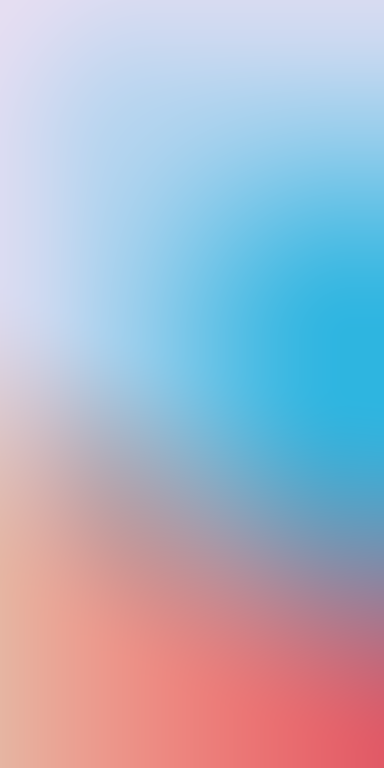
A WebGL 1 fragment shader for this background:

```glsl
precision highp float;
// Soft mesh-like gradient: a lavender corner fades to pale blue, a cyan glow
// swells from the right edge, and a warm tide from peach to crimson rises below.
// Each layer is a smooth mask in canvas units, blended from back to front.

uniform vec2 u_resolution;

// Sky colours
const vec3 LAVENDER = vec3(0.90, 0.87, 0.95);
const vec3 PALE_BLUE = vec3(0.74, 0.84, 0.94);
const vec3 CYAN = vec3(0.18, 0.71, 0.88);

// Warm colours, left to right
const vec3 PEACH = vec3(0.90, 0.71, 0.635);
const vec3 CORAL = vec3(0.965, 0.49, 0.46);
const vec3 CRIMSON = vec3(0.88, 0.35, 0.40);

// Layout, with y counted down from the top edge
const vec2 HAZE_CORNER = vec2(0.40, 0.20);
const vec2 HAZE_SIZE = vec2(0.55, 0.30);
const vec2 GLOW_CENTER = vec2(1.0, 0.48);
const vec2 GLOW_SIZE = vec2(0.92, 0.44);
const float GLOW_CORE = 0.09;
const float TIDE_LEVEL = 0.565;
const float TIDE_SLOPE = 0.30;
const float TIDE_BEND = 0.115;
const vec2 TIDE_SOFTNESS = vec2(0.21, 0.24); // at the left and right edges
const float DUSK_STRENGTH = 0.09;
const float DUSK_X = 0.30;
const float DUSK_WIDTH = 0.25;

// Pale blue everywhere but the rounded haze along the top and left
float paleMask(vec2 p) {
  vec2 d = max((HAZE_CORNER - p) / HAZE_SIZE, 0.0);
  return 1.0 - smoothstep(0.15, 1.0, length(d));
}

// Boxy soft glow that stays full below its center
float glowMask(vec2 p) {
  vec2 d = max((GLOW_CENTER - p) / GLOW_SIZE, 0.0);
  vec2 fade = 1.0 - smoothstep(GLOW_CORE, 1.0, d);
  return fade.x * fade.y;
}

// Curved front that sinks toward the right
float tideMask(vec2 p) {
  float level = TIDE_LEVEL + p.x * (TIDE_SLOPE - TIDE_BEND * p.x);
  float softness = mix(TIDE_SOFTNESS.x, TIDE_SOFTNESS.y, p.x);
  return smoothstep(level - softness, level + softness, p.y);
}

// Quadratic blend through the warm colours
vec3 warmColor(float x) {
  return mix(mix(PEACH, CORAL, x), mix(CORAL, CRIMSON, x), x);
}

void main() {
  vec2 uv = gl_FragCoord.xy / u_resolution;
  vec2 p = vec2(uv.x, 1.0 - uv.y);

  vec3 color = mix(LAVENDER, PALE_BLUE, paleMask(p));
  color = mix(color, CYAN, glowMask(p));

  float tide = tideMask(p);
  color = mix(color, warmColor(p.x), tide);

  // Muted shade where cool and warm meet
  float offset = (p.x - DUSK_X) / DUSK_WIDTH;
  float dusk = 4.0 * tide * (1.0 - tide) * exp(-offset * offset);
  color *= 1.0 - DUSK_STRENGTH * dusk;

  gl_FragColor = vec4(color, 1.0);
}
```
